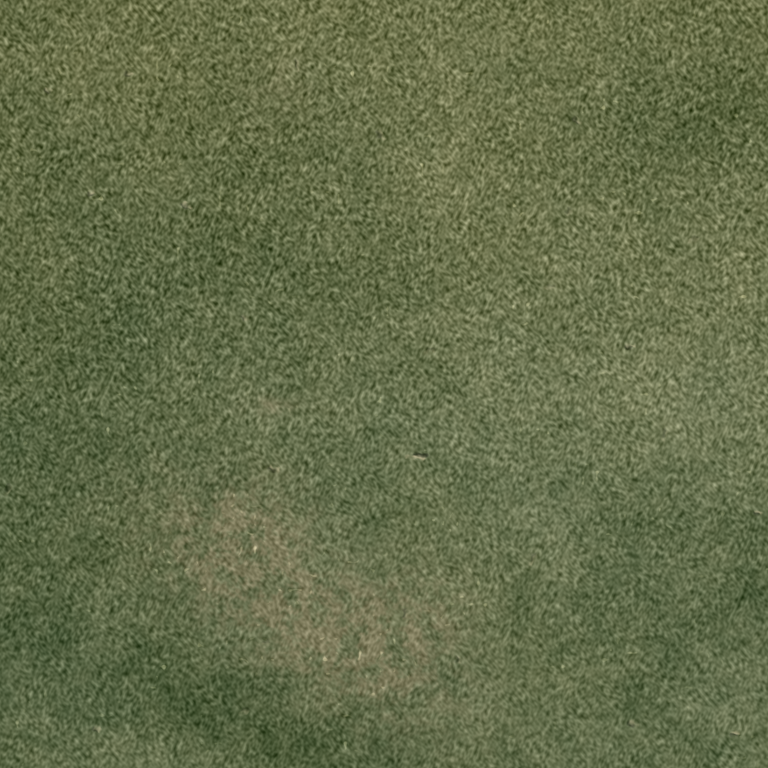
A Shadertoy shader for this texture:

```glsl
// Worn lawn seen from above: fine, slightly directional grass grain made of
// gradient noise over soft light and dark patches, with an olive far edge,
// a dry thin area near the bottom and a few scattered straw flecks.

vec2 hash2(vec2 p) {
    vec3 q = fract(p.xyx * vec3(0.1031, 0.1030, 0.0973));
    q += dot(q, q.yzx + 33.33);
    return fract((q.xx + q.yz) * q.zy);
}

float cornerSlope(vec2 cell, vec2 offset) {
    float angle = 6.2832 * hash2(cell).x;
    return dot(vec2(cos(angle), sin(angle)), offset);
}

// Gradient noise, roughly -0.7 to 0.7
float gradientNoise(vec2 p) {
    vec2 i = floor(p), f = p - i;
    vec2 u = f * f * f * (f * (f * 6.0 - 15.0) + 10.0);
    vec2 e = vec2(1.0, 0.0);
    return mix(mix(cornerSlope(i, f), cornerSlope(i + e.xy, f - e.xy), u.x),
               mix(cornerSlope(i + e.yx, f - e.yx), cornerSlope(i + e.xx, f - e.xx), u.x), u.y);
}

float fbm(vec2 p) {
    float sum = 0.0, amplitude = 1.0;
    for (int i = 0; i < 4; i++) {
        sum += amplitude * gradientNoise(p);
        p = mat2(1.6, 1.2, -1.2, 1.6) * p + 17.3;
        amplitude *= 0.65;
    }
    return sum;
}

// Coordinates along and across an axis at angle a
vec2 rotate(vec2 p, float a) {
    return mat2(cos(a), -sin(a), sin(a), cos(a)) * p;
}

// Short blades: noise stretched along one direction
float blades(vec2 p, float angle, float density) {
    return gradientNoise(rotate(p, angle) * density * vec2(1.0, 0.68) + 40.0 + 31.0 * angle);
}

// Soft elliptical region, 1 at the centre
float region(vec2 p, vec2 centre, vec2 radius, float angle) {
    vec2 d = rotate(p - centre, angle) / radius;
    return exp(-dot(d, d));
}

void mainImage(out vec4 fragColor, in vec2 fragCoord) {
    float pixel = 1.0 / min(iResolution.x, iResolution.y);
    vec2 p = fragCoord * pixel;

    // Broad patches of light and shade, blotchier below
    float below = 1.0 - smoothstep(0.2, 0.6, p.y);
    float patches = 0.012 + 0.038 * fbm(p * 6.0 + 3.7);
    patches += (0.03 + 0.025 * below) * gradientNoise(p * 20.0 + 9.0);
    patches += (0.035 + 0.02 * below) * gradientNoise(p * 42.0 + 55.0);
    patches += 0.045 * region(p, vec2(0.85, 0.52), vec2(0.28, 0.2), 0.0);
    patches += 0.03 * region(p, vec2(0.6, 0.85), vec2(0.15, 0.25), 0.0);
    patches -= 0.05 * region(p, vec2(0.9, 0.83), vec2(0.2, 0.07), 0.0);
    patches -= 0.055 * region(p, vec2(0.0, 0.4), vec2(0.25, 0.35), 0.0);
    patches -= 0.075 * region(p, vec2(0.38, 0.05), vec2(0.24, 0.06), -0.35);
    patches -= 0.045 * region(p, vec2(0.08, 0.14), vec2(0.17, 0.06), -0.4);
    patches -= 0.035 * region(p, vec2(0.42, 0.66), vec2(0.25, 0.08), -0.3);
    patches -= 0.04 * region(p, vec2(0.92, 0.24), vec2(0.16, 0.13), 0.0);

    // Fine grain, leaning one way or the other
    float lean = smoothstep(-0.25, 0.25, gradientNoise(p * 26.0 + 71.0));
    float grain = 0.18 * mix(blades(p, 0.6, 150.0), blades(p, -0.5, 150.0), lean);
    grain += 0.21 * mix(blades(p, -0.4, 240.0), blades(p, 0.7, 240.0), lean);
    grain += 0.045 * gradientNoise(p * 80.0 + 5.0);
    grain *= 0.9 + 0.25 * smoothstep(0.1, 0.7, p.y);

    // Turf colour, slightly more olive at the top
    float warmth = smoothstep(0.3, 1.1, p.y) - 0.3 + 0.3 * fbm(p * 4.0 + 21.0);
    vec3 color = vec3(0.383, 0.420, 0.282);
    color += warmth * vec3(0.022, 0.003, -0.018);
    color += patches * vec3(1.1, 0.9, 0.85);

    // Dry area sloping down to the right, broken into small tufts
    float dry = 0.9 * region(p, vec2(0.39, 0.2), vec2(0.21, 0.075), -0.6);
    dry += 0.5 * region(p, vec2(0.33, 0.32), vec2(0.08, 0.06), 0.0);
    dry += 0.5 * region(p, vec2(0.54, 0.2), vec2(0.08, 0.07), 0.0);
    dry += 0.5 * region(p, vec2(0.35, 0.47), vec2(0.04, 0.012), 0.0);
    dry += 0.25 * region(p, vec2(0.36, 0.88), vec2(0.05, 0.04), 0.0);
    float tufts = smoothstep(-0.5, 0.6, fbm(p * 32.0 + 8.0));
    dry = clamp(dry * (0.25 + tufts), 0.0, 0.75);
    color = mix(color, vec3(0.53, 0.50, 0.38), dry);
    color += grain * (1.0 - 0.2 * dry) * vec3(1.0, 0.95, 0.93);

    // Sparse pale blade tips
    float tips = smoothstep(0.32, 0.6, gradientNoise(p * 110.0 + 63.0));
    tips *= smoothstep(0.05, 0.5, gradientNoise(p * 17.0 + 33.0) + 0.5 * dry);
    color += 0.22 * tips * vec3(1.0, 0.92, 0.8);

    // Straw flecks, ragged and short, each with a small shadow
    for (int i = 0; i < 26; i++) {
        vec2 seed = hash2(vec2(float(i) * 3.7 + 2.0, 11.0));
        vec2 shape = hash2(vec2(float(i) * 5.3 + 7.0, 29.0));
        bool largest = i == 0;
        vec2 centre = largest ? vec2(0.541, 0.405) : seed;
        float size = largest ? 0.011 : mix(0.002, 0.006, shape.x);
        float strength = largest ? 0.85 : mix(0.25, 0.65, shape.y);
        vec2 d = rotate(p - centre, largest ? -0.1 : 3.14 * shape.y);
        d.y += 0.004 * gradientNoise(p * 150.0);
        float straw = length(vec2(max(abs(d.x) - size, 0.0), d.y));
        vec2 s = d - vec2(0.6 * size, 0.003);
        float shade = length(vec2(max(abs(s.x) - 0.7 * size, 0.0), s.y));
        float ragged = 0.65 + 1.2 * gradientNoise(p * 130.0 + 90.0);
        color *= 1.0 - 0.45 * strength * (1.0 - smoothstep(0.0, 0.003 + pixel, shade));
        float cover = strength * clamp(ragged, 0.1, 1.0) * (1.0 - smoothstep(0.0, 0.003 + pixel, straw));
        color = mix(color, vec3(0.78, 0.74, 0.60), cover);
    }

    fragColor = vec4(clamp(color, 0.0, 1.0), 1.0);
}
```
